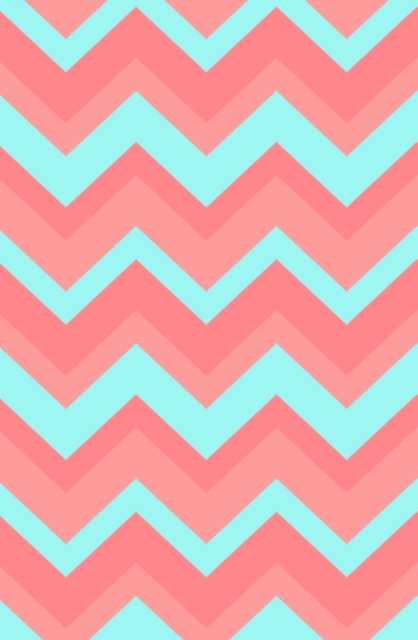
A WebGL 1 fragment shader for this pattern:

```glsl
precision highp float;

// Chevron stripes: a triangle wave bends horizontal bands into zigzags.
// Bands alternate narrow and wide while three flat colours cycle through them,
// so the full vertical repeat is three narrow-wide pairs.

uniform vec2 u_resolution;

// Lengths are fractions of the canvas height.
const float ZIGZAG_PERIOD = 0.2194;  // distance between valleys
const float ZIGZAG_RISE = 0.1025;    // height from valley to peak
const float VALLEY_X = 0.1029;       // first valley from the left
const float FIRST_EDGE = 0.0612;     // first narrow band, below the top at a valley
const float PAIR_HEIGHT = 0.1315;    // one narrow band plus one wide band
const float NARROW_SHARE = 0.394;    // part of a pair taken by the narrow band
const float EDGE_SOFTNESS = 0.003;   // blend width across an edge

const vec3 AQUA = vec3(0.62, 0.965, 0.95);
const vec3 CORAL = vec3(1.0, 0.53, 0.55);
const vec3 BLUSH = vec3(0.995, 0.61, 0.61);

// 0 at a valley, 1 at a peak
float triangleWave(float x) {
  return 2.0 * abs(fract(x + 0.5) - 0.5);
}

// Colours cycle aqua, coral, blush from the top down
vec3 bandColor(float index) {
  float slot = mod(index + 0.5, 3.0);
  return slot < 1.0 ? AQUA : (slot < 2.0 ? CORAL : BLUSH);
}

float coverage(float position, float edge, float width) {
  return clamp((position - edge) / width + 0.5, 0.0, 1.0);
}

void main() {
  vec2 p = gl_FragCoord.xy / u_resolution.y;

  // Depth below the first edge, counted in band pairs
  float lift = ZIGZAG_RISE * triangleWave((p.x - VALLEY_X) / ZIGZAG_PERIOD);
  float depth = (1.0 - p.y + lift - FIRST_EDGE) / PAIR_HEIGHT;
  float band = 2.0 * floor(depth);
  float f = fract(depth);

  // Edge width measured across the slanted edge
  float slope = 2.0 * ZIGZAG_RISE / ZIGZAG_PERIOD;
  float softness = max(EDGE_SOFTNESS, 1.0 / u_resolution.y);
  float width = softness * length(vec2(1.0, slope)) / PAIR_HEIGHT;

  // Blend through the three edges that can touch this pair
  vec3 color = bandColor(band - 1.0);
  color = mix(color, bandColor(band), coverage(f, 0.0, width));
  color = mix(color, bandColor(band + 1.0), coverage(f, NARROW_SHARE, width));
  color = mix(color, bandColor(band + 2.0), coverage(f, 1.0, width));

  gl_FragColor = vec4(color, 1.0);
}
```
